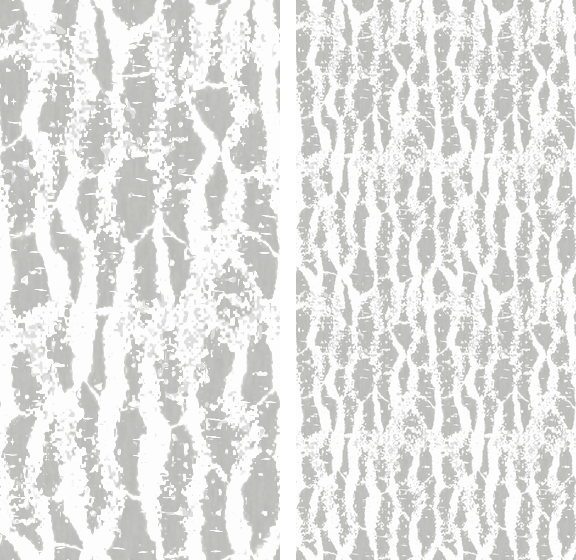
Left, the tile; right, the same tile 2 across and 2 down.
Write a Shadertoy shader that draws this texture.

```glsl
// Weathered bark: pale grey upright plates parted by wide white channels.
// A stretched, wrapping Voronoi grid gives the plates; its side edges open
// into channels and its end edges stay thin cracks. Grain frays the borders.

float hash(vec2 p) {
    return fract(sin(dot(p, vec2(127.1, 311.7))) * 43758.5453);
}

// Value noise with a whole number of cells across the canvas, so it wraps
float noise(vec2 uv, vec2 cells) {
    vec2 p = uv * cells, i = floor(p), f = fract(p);
    f = f * f * (3.0 - 2.0 * f);
    vec2 a = mod(i, cells), b = mod(i + 1.0, cells);
    vec2 seed = cells * 0.37;
    return mix(mix(hash(a + seed), hash(vec2(b.x, a.y) + seed), f.x),
               mix(hash(vec2(a.x, b.y) + seed), hash(b + seed), f.x), f.y);
}

vec2 plateCentre(vec2 cell, vec2 cells) {
    vec2 c = mod(cell, cells);
    return cell + 0.5 + vec2(0.6, 0.95) * (vec2(hash(c + 3.1), hash(c + 17.7)) - 0.5);
}

// Signed depth inside a plate, in canvas widths; negative in the channels
float plateDepth(vec2 uv, float channel) {
    const vec2 cells = vec2(7.0, 7.0);
    vec2 p = uv * cells, home = floor(p), nearest = vec2(0.0);
    float best = 9.0;
    for (int y = -1; y <= 1; y++)
    for (int x = -1; x <= 1; x++) {
        vec2 c = plateCentre(home + vec2(x, y), cells) - p;
        if (dot(c, c) < best) { best = dot(c, c); nearest = c; }
    }
    float depth = 1.0;
    for (int y = -2; y <= 2; y++)
    for (int x = -2; x <= 2; x++) {
        vec2 c = plateCentre(home + vec2(x, y), cells) - p;
        vec2 gap = c - nearest;
        if (dot(gap, gap) < 0.0001) continue;
        vec2 n = normalize(gap);
        float d = dot(0.5 * (c + nearest), n) / length(n * cells * vec2(1.0, 0.5));
        float width = mix(0.004, channel, smoothstep(0.35, 0.8, abs(n.x)));
        depth = min(depth, d - width);
    }
    return depth;
}

// Short tapering cross cracks, and a few four-pointed chips
float nicks(vec2 uv) {
    const vec2 cells = vec2(11.0, 30.0);
    vec2 p = uv * cells, id = mod(floor(p), cells);
    float kind = hash(id + 5.3), size = hash(id + 9.1);
    vec2 q = fract(p) - 0.5 - 0.3 * (vec2(hash(id + 1.7), hash(id + 2.9)) - 0.5);
    q /= cells * vec2(1.0, 0.5);
    if (kind > 0.93) {
        vec2 s = sqrt(abs(q) / vec2(0.013, 0.019));
        return 1.0 - smoothstep(0.8, 1.1, s.x + s.y);
    }
    float reach = 0.012 + 0.016 * size;
    float taper = 1.0 - abs(q.x) / reach;
    float bend = q.y + (size - 0.5) * 0.3 * q.x;
    float line = 1.0 - smoothstep(0.0, 0.0025, abs(bend) - 0.0022 * taper);
    return line * smoothstep(0.0, 0.2, taper) * step(kind, 0.38);
}

void mainImage(out vec4 fragColor, in vec2 fragCoord) {
    vec2 uv = fragCoord / iResolution.xy;

    // Fine grain, vertical fibre and broad patches of wear
    float grain = 0.6 * noise(uv, vec2(115.0, 190.0)) + 0.4 * noise(uv, vec2(50.0, 74.0));
    float fibre = noise(uv, vec2(96.0, 34.0));
    float wear = noise(uv, vec2(8.0, 9.0));
    float band = smoothstep(0.72, 1.0, cos(6.2831853 * (2.0 * uv.y + 0.16)) + 0.25 * (wear - 0.5));
    wear = smoothstep(0.3, 0.85, wear + 0.4 * band);

    // Wobble the plate outlines
    vec2 wobble = vec2(noise(uv, vec2(6.0, 10.0)), noise(uv, vec2(7.0, 11.0))) - 0.5;
    vec2 ripple = vec2(noise(uv, vec2(22.0, 38.0)), noise(uv, vec2(23.0, 41.0))) - 0.5;
    vec2 bent = uv + wobble * vec2(0.06, 0.04) + ripple * vec2(0.022, 0.012);

    float channel = 0.012 + 0.032 * noise(uv, vec2(9.0, 5.0));
    float depth = plateDepth(bent, channel) - 0.022 * band;
    depth += (grain - 0.5) * mix(0.016, 0.11, wear);
    float plate = smoothstep(-0.002, 0.004, depth);

    // White flecks and nicks break the plates
    float pits = 0.7 * noise(uv, vec2(42.0, 72.0)) + 0.3 * grain;
    plate *= 1.0 - smoothstep(0.68, 0.76, pits - 0.06 + 0.09 * wear);
    plate *= 1.0 - nicks(uv + 0.3 * ripple * vec2(0.02, 0.012));

    // Grey dust lies in the worn parts of the channels
    float dust = smoothstep(0.0, 0.2, grain - mix(0.76, 0.46, wear));
    vec3 white = vec3(0.992);
    vec3 grey = vec3(0.75, 0.75, 0.74);
    vec3 ground = mix(white, vec3(0.84), 0.8 * dust);

    // Plates stay flat, with faint fibre and a paler rim
    float rim = 1.0 - smoothstep(0.002, 0.012, depth);
    vec3 bark = grey + 0.03 * (fibre - 0.5) + 0.03 * (grain - 0.5) + 0.06 * rim;

    fragColor = vec4(mix(ground, bark, plate), 1.0);
}
```
